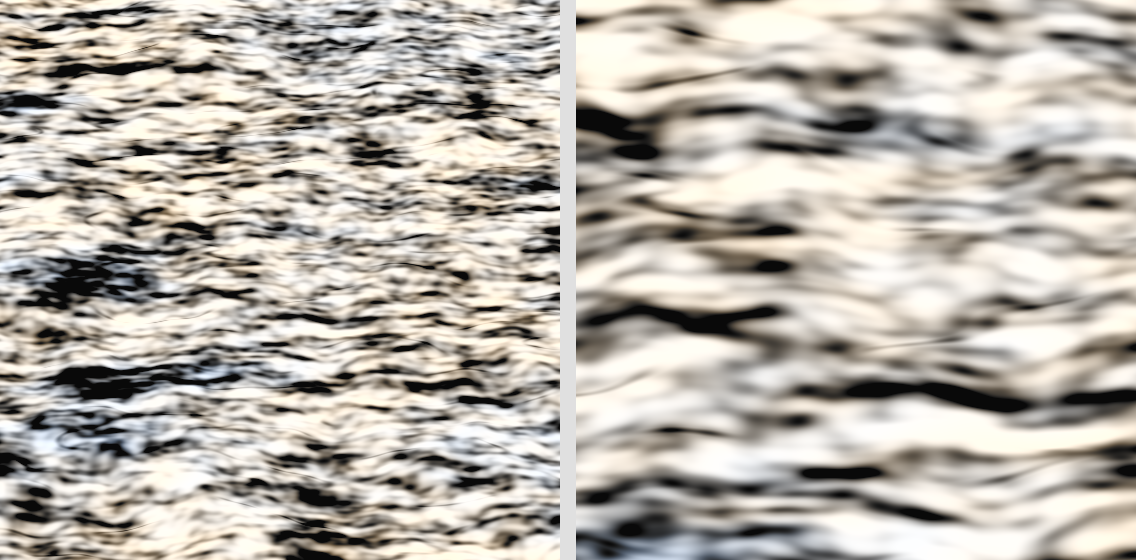
Left: the whole. Right: its middle third, enlarged.
Give the GLSL for this texture, as a Shadertoy shader.

```glsl
// Sunlit choppy water: pale warm glints broken by dark, flattened ripples.

// Unit gradient for one lattice corner, from an integer hash.
vec2 cornerGradient(vec2 cell) {
    uvec2 c = uvec2(ivec2(cell));
    uint h = c.x * 1597334677u ^ c.y * 3812015801u;
    h = (h ^ (h >> 15)) * 2246822519u;
    h = (h ^ (h >> 13)) * 3266489917u;
    float angle = 6.28319 * float((h >> 8) & 65535u) / 65536.0;
    return vec2(cos(angle), sin(angle));
}

// Gradient noise, scaled to a standard deviation of about one.
float noise(vec2 p) {
    vec2 cell = floor(p), f = p - cell;
    vec2 w = f * f * f * (f * (f * 6.0 - 15.0) + 10.0);
    vec2 e = vec2(1.0, 0.0);
    float a = dot(cornerGradient(cell), f);
    float b = dot(cornerGradient(cell + e.xy), f - e.xy);
    float c = dot(cornerGradient(cell + e.yx), f - e.yx);
    float d = dot(cornerGradient(cell + e.xx), f - e.xx);
    return mix(mix(a, b, w.x), mix(c, d, w.x), w.y) / 0.216;
}

// Bends the surface so that ripples tilt, and packs them tighter far away.
vec2 waterPlane(vec2 p) {
    vec2 q = vec2((p.x - 0.5) * (0.9 + 0.2 * p.y), p.y * (0.85 + 0.22 * p.y));
    q.y += 0.007 * noise(p * vec2(3.5, 5.0) + 7.3);
    q.y += 0.0022 * noise(p * vec2(13.0, 19.0) + 31.7);
    return q;
}

void mainImage(out vec4 fragColor, in vec2 fragCoord) {
    vec2 p = fragCoord / iResolution.y;
    vec2 q = waterPlane(p);

    // Layered ripples, from broad troughs to fine chop
    float calm = noise(p * vec2(2.0, 3.0) + 53.1);
    float height = 0.45 * noise(q * vec2(4.0, 21.0) + 11.2);
    height += 0.62 * noise(q * vec2(9.0, 48.0) + 23.9);
    height += 0.52 * noise(q * vec2(19.0, 80.0) + 41.4);
    height += (0.35 + 0.06 * calm) * noise(q * vec2(42.0, 112.0) + 67.8);
    height *= 1.0 - 0.1 * calm;

    // Thin, broken crest lines
    float crest = 1.0 - smoothstep(0.0, 0.32, abs(noise(q * vec2(5.0, 27.0) + 83.6)));
    float broken = smoothstep(-0.2, 1.0, noise(q * vec2(8.0, 22.0) + 97.5));
    height -= 0.9 * crest * broken;

    // A few long dark swells
    float swell = noise(q * vec2(2.3, 11.0) + 131.2);
    height -= 1.9 * smoothstep(1.2, 2.2, swell);

    // Tone curve: hard blacks, gently rolled-off highlights
    float z = min(height + 0.14, 1.87);
    float light = clamp(0.735 + 0.28 * z - 0.075 * z * z, 0.035, 1.0);

    // Warm glow drifting to cool sky reflection beside the swells
    float warmth = 1.0 + 0.5 * noise(p * vec2(2.5, 4.0) + 151.7);
    warmth += 0.35 * noise(q * vec2(14.0, 40.0) + 173.3);
    warmth -= 1.3 * smoothstep(0.6, 1.8, swell);
    float tinted = smoothstep(0.04, 0.4, light);
    vec3 color = vec3(light) + vec3(0.03, 0.0, -0.04) * warmth * tinted;

    fragColor = vec4(clamp(color, 0.0, 1.0), 1.0);
}
```
